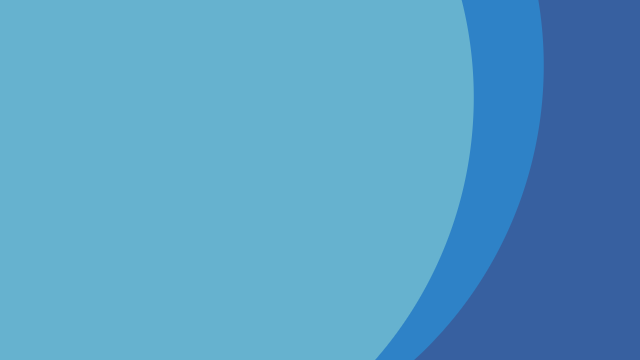
Write a Shadertoy shader that draws this background.

```glsl
// Flat background of two large overlapping discs, pale and bright blue, on deep blue.

const vec3 PALE_BLUE   = vec3(0.40, 0.70, 0.81);
const vec3 BRIGHT_BLUE = vec3(0.18, 0.51, 0.78);
const vec3 DEEP_BLUE   = vec3(0.215, 0.378, 0.627);

// Signed distance to a circle, negative inside
float circleDistance(vec2 point, vec2 center, float radius) {
    return length(point - center) - radius;
}

// Coverage of a shape, softened over one pixel width
float coverage(float signedDistance, float pixelSize) {
    return clamp(0.5 - signedDistance / pixelSize, 0.0, 1.0);
}

void mainImage(out vec4 fragColor, in vec2 fragCoord) {
    // Canvas height is one unit
    float pixelSize = 1.0 / iResolution.y;
    vec2 point = fragCoord * pixelSize;

    float outerDisc = circleDistance(point, vec2(0.4016, 0.8178), 1.1088);
    float innerDisc = circleDistance(point, vec2(0.2095, 0.7292), 1.1065);

    // Layers from back to front
    vec3 color = DEEP_BLUE;
    color = mix(color, BRIGHT_BLUE, coverage(outerDisc, pixelSize));
    color = mix(color, PALE_BLUE, coverage(innerDisc, pixelSize));

    fragColor = vec4(color, 1.0);
}
```
